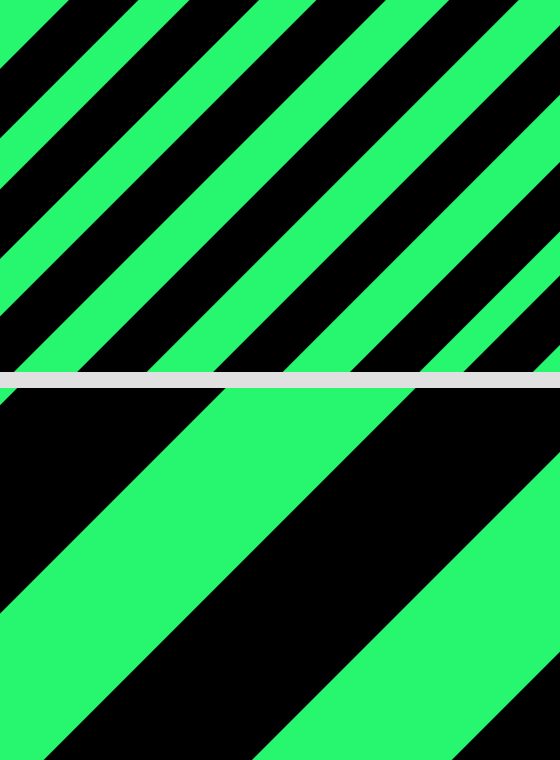
Top: the whole. Bottom: its middle third, enlarged.
A WebGL 2 fragment shader for this pattern:

```glsl
#version 300 es
precision highp float;

uniform vec2 u_resolution;
out vec4 outColor;

const vec3 BLACK = vec3(0.0);
const vec3 GREEN = vec3(0.15, 0.97, 0.43);

// Lengths along the top edge, in canvas heights
const int BAND_COUNT = 7;
const float BAND_WIDTH = 0.1867;
const float GREEN_WIDTHS[BAND_COUNT] = float[BAND_COUNT](
    0.1853, 0.1374, 0.1545, 0.1702, 0.1790, 0.1809, 0.1182);

// Antialiased coverage of a band starting at the given position
float bandCoverage(float position, float start, float width, float pixel) {
    float edge = abs(position - start - 0.5 * width) - 0.5 * width;
    return 1.0 - smoothstep(-pixel, pixel, edge);
}

// Equal black bands separated by uneven green stripes
float blackBands(float position, float pixel) {
    float coverage = 0.0;
    float start = 0.0;
    for (int i = 0; i < BAND_COUNT; i++) {
        start += GREEN_WIDTHS[i];
        coverage = max(coverage, bandCoverage(position, start, BAND_WIDTH, pixel));
        start += BAND_WIDTH;
    }
    return coverage;
}

void main() {
    vec2 p = gl_FragCoord.xy / u_resolution.y;

    // Diagonal distance measured from the top left corner
    float diagonal = p.x + 1.0 - p.y;
    float pixel = 1.0 / u_resolution.y;

    vec3 color = mix(GREEN, BLACK, blackBands(diagonal, pixel));
    outColor = vec4(color, 1.0);
}
```
